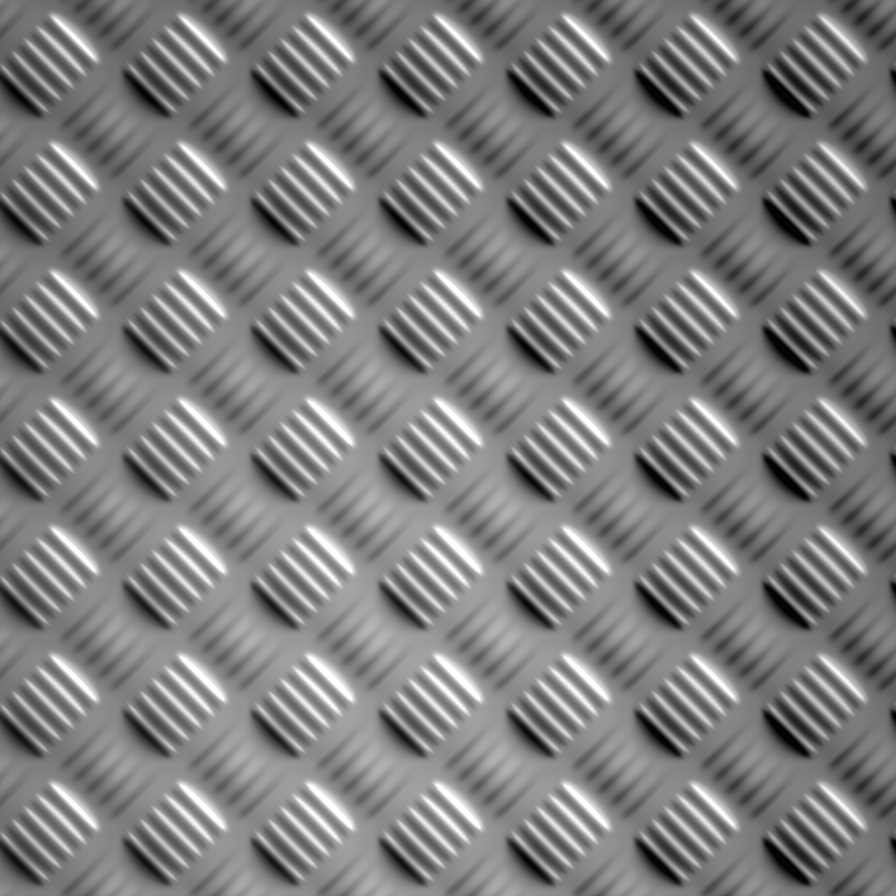
Reproduce this texture procedurally as a Shadertoy shader.

```glsl
// Embossed steel tread plate: ribbed raised pads alternating with faint cross-ribbed hollows.

const float REPEATS = 7.0;
const float RIB_PITCH = 0.1365;             // rib spacing, in cells
const vec2 PAD_CENTER = vec2(0.383, 0.505); // pad position inside a cell

float bell(float d, float width) {
    d /= width;
    return exp(-d * d);
}

// Signed distance to the nearest rib line
float ribOffset(float x) {
    return (fract(x / RIB_PITCH + 0.5) - 0.5) * RIB_PITCH;
}

// Cell-local position turned 45 degrees: x points down-right, y up-right to the light
vec2 diagonalCell(vec2 p) {
    p = fract(p + 0.5) - 0.5;
    return vec2(p.x - p.y, p.x + p.y) * 0.70711;
}

// Fades relief to nothing at the cell border
float borderFade(vec2 p) {
    return 1.0 - smoothstep(0.40, 0.5, (abs(p.x) + abs(p.y)) * 0.70711);
}

// Light and shade of a domed pad with five pointed ribs
float raisedPad(vec2 p) {
    float taper = max(0.0, 1.0 - p.x * p.x / 0.092);
    float body = smoothstep(0.0, 0.6, taper);
    float y = p.y * (0.96 + 0.6 * p.x * p.x);

    // Ribs and the grooves between them
    float d = ribOffset(y);
    float rows = smoothstep(-0.38, -0.31, y) * (1.0 - smoothstep(0.27, 0.32, y));
    float crest = 0.32 * bell(d, 0.010 + 0.017 * taper);
    float groove = 0.19 * bell(0.5 * RIB_PITCH - abs(d), 0.016 + 0.022 * taper);

    // Lit and shaded flanks of the dome
    float litFlank = 0.26 * bell(y - 0.295, 0.012 + 0.036 * taper);
    float darkFlank = 0.25 * bell(y + 0.345, 0.015 + 0.045 * taper);
    float domeSlope = 0.75 * y * bell(length(p), 0.28);
    float softShadow = 0.17 * bell(y + 0.34, 0.12) * bell(p.x, 0.22);
    float relief = body * (rows * (crest - groove) + litFlank - darkFlank);
    return (relief + domeSlope - softShadow) * borderFade(p);
}

// Soft shade of a shallow hollow whose ribs run toward the light
float hollow(vec2 p) {
    float bend = p.x + 0.12 * (p.y * p.y - 0.03);
    float rows = 1.0 - smoothstep(0.29, 0.35, abs(bend));
    float span = smoothstep(-0.34, -0.22, p.y) * (1.0 - smoothstep(-0.15, 0.30, p.y));
    float streak = bell(ribOffset(bend), 0.034) * span * rows;
    float nearEnd = bell(p.y + 0.22, 0.12) * bell(p.x, 0.30);
    float glow = bell(p.y - 0.05, 0.2) * bell(p.x, 0.26);
    return (0.11 * glow - 0.15 * streak - 0.15 * nearEnd) * borderFade(p);
}

// Faint uneven sheen from layered sines
float sheen(vec2 p) {
    float sum = 0.0;
    float gain = 0.5;
    for (int i = 0; i < 4; i++) {
        sum += gain * sin(p.x + 1.7 * sin(p.y)) * sin(1.3 * p.y + 0.8);
        p = mat2(1.6, 1.2, -1.2, 1.6) * p + 2.3;
        gain *= 0.5;
    }
    return sum;
}

// Broad reflection: brightest low in the middle, fading to the upper right
float plateLight(vec2 uv) {
    vec2 d = (uv - vec2(0.43, 0.27)) / vec2(0.48, 0.65);
    return 0.385 + 0.22 * exp(-dot(d, d));
}

void mainImage(out vec4 fragColor, in vec2 fragCoord) {
    vec2 uv = fragCoord / iResolution.xy;
    vec2 cell = uv * REPEATS - PAD_CENTER;

    float relief = raisedPad(diagonalCell(cell)) + hollow(diagonalCell(cell + 0.5));
    float shadowDepth = mix(0.72, 1.1, uv.x);
    float highlight = 1.05 - 0.15 * smoothstep(0.6, 1.0, uv.x);
    relief *= relief < 0.0 ? shadowDepth : highlight;

    float steel = plateLight(uv) + relief + 0.012 * sheen(uv * 18.0);
    fragColor = vec4(vec3(clamp(steel, 0.015, 1.0)), 1.0);
}
```
